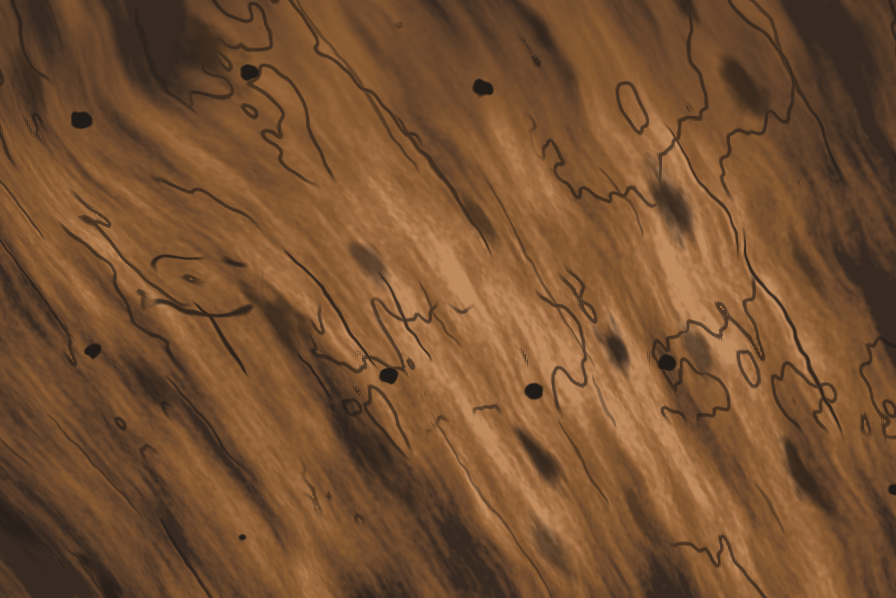
Reproduce this texture procedurally as a WebGL 2 fragment shader.

```glsl
#version 300 es
precision highp float;
// Weathered brown timber: slanted grain, dark stains, cracks, worm tracks and holes.

uniform vec2 u_resolution;
out vec4 fragColor;

const vec3 WOOD[6] = vec3[6](
    vec3(0.22, 0.165, 0.13), vec3(0.35, 0.24, 0.16), vec3(0.45, 0.30, 0.18),
    vec3(0.53, 0.35, 0.19), vec3(0.62, 0.42, 0.25), vec3(0.75, 0.54, 0.36));
const vec3 INK = vec3(0.13, 0.105, 0.09);
const float BASE_TONE = 0.63;
const float BAND_GAIN = 1.25;
const float STREAK_GAIN = 0.75;
const float FIBRE_GAIN = 0.30;
const float FLECK_GAIN = 0.16;
const float FLAME_DEPTH = 0.30;
const vec2 STAIN_CELL = vec2(0.19, 0.27);
const vec2 CRACK_CELL = vec2(0.085, 0.38);
const float CRACK_WIDTH = 0.0035;
const float HOLE_CELL = 0.24;
const vec2 KNOT = vec2(0.20, 0.80);
const vec2 RING = vec2(0.345, 0.525);

vec2 hash2(vec2 p) {
    vec3 q = fract(p.xyx * vec3(0.1031, 0.1030, 0.0973));
    q += dot(q, q.yzx + 33.33);
    return fract((q.xx + q.yz) * q.zy);
}

float noise(vec2 p) {
    vec2 i = floor(p), f = fract(p);
    f = f * f * (3.0 - 2.0 * f);
    float low = mix(hash2(i).x, hash2(i + vec2(1, 0)).x, f.x);
    float high = mix(hash2(i + vec2(0, 1)).x, hash2(i + vec2(1, 1)).x, f.x);
    return mix(low, high, f.y);
}

float fbm(vec2 p) {
    float sum = 0.0, amp = 0.53;
    for (int i = 0; i < 4; i++) {
        sum += amp * noise(p);
        p = mat2(1.9, 0.25, -0.25, 1.9) * p + 17.3;
        amp *= 0.5;
    }
    return sum;
}

// Ragged, soft blots stretched along the grain
float stains(vec2 g) {
    float mask = 0.0, rag = fbm(g * vec2(55.0, 18.0)) - 0.5;
    vec2 home = floor(g / STAIN_CELL);
    for (int k = 0; k < 9; k++) {
        vec2 id = home + vec2(k % 3 - 1, k / 3 - 1);
        vec2 h = hash2(id + 71.0), size = hash2(id + 133.0);
        vec2 d = g - (id + 0.2 + 0.6 * h) * STAIN_CELL;
        float q = length(d / mix(vec2(0.014, 0.03), vec2(0.032, 0.085), size)) + 1.5 * rag;
        mask = max(mask, (1.0 - smoothstep(0.25, 1.25, q)) * step(0.35, size.y) * (0.5 + 0.5 * h.x));
    }
    return mask;
}

// Thin tapering splits that wander along the grain
float cracks(vec2 g, float px) {
    float mask = 0.0;
    float wander = 0.016 * (noise(g * vec2(9.0, 11.0)) - 0.5) + 0.005 * (noise(g * 55.0) - 0.5);
    vec2 home = floor(g / CRACK_CELL);
    for (int k = 0; k < 9; k++) {
        vec2 id = home + vec2(k % 3 - 1, k / 3 - 1);
        vec2 h = hash2(id + 211.0), kind = hash2(id + 307.0);
        vec2 d = g - (id + 0.15 + 0.7 * h) * CRACK_CELL;
        float reach = CRACK_CELL.y * mix(0.1, 0.55, kind.x);
        float taper = 1.0 - d.y * d.y / (reach * reach);
        float width = CRACK_WIDTH * mix(0.5, 1.2, h.y) * max(taper, 0.0) + px;
        float line = 1.0 - smoothstep(0.2 * width, width, abs(d.x + wander));
        mask = max(mask, line * smoothstep(0.0, 0.4, taper) * step(0.48, kind.y) * mix(0.4, 0.95, h.x));
    }
    return mask;
}

float holes(vec2 p, float px) {
    vec2 id = floor(p / HOLE_CELL), h = hash2(id + 401.0), kind = hash2(id + 503.0);
    float radius = mix(0.005, 0.014, kind.x);
    float d = length((p - (id + 0.2 + 0.6 * h) * HOLE_CELL) * vec2(0.85, 1.0));
    d += 0.006 * (noise(p * 90.0) - 0.5);
    return (1.0 - smoothstep(radius - px, radius + 2.0 * px, d)) * step(0.68, kind.y);
}

// Wandering contour lines plus one broken, flattened loop
float tracks(vec2 p, vec2 g, float px) {
    float field = fbm(g * vec2(13.0, 5.0) + 40.0);
    float slope = length(vec2(dFdx(field), dFdy(field))) / px + 0.3;
    float line = 1.0 - smoothstep(0.001, 0.003 + px, abs(field - 0.5) / slope);
    line *= smoothstep(0.50, 0.62, noise(p * 5.0 + 8.0) + 0.14 * smoothstep(0.9, 1.2, p.x));
    vec2 d = p - RING + 0.03 * (vec2(noise(p * 22.0), noise(p * 22.0 + 50.0)) - 0.5);
    vec2 box = abs(d) - vec2(0.075, 0.022);
    float loop = abs(length(max(box, 0.0)) + min(max(box.x, box.y), 0.0) - 0.022);
    loop = 1.0 - smoothstep(0.001, 0.004 + px, loop);
    return max(0.8 * line, loop * smoothstep(0.2, 0.5, noise(p * 28.0 + 3.0)));
}

void main() {
    vec2 p = gl_FragCoord.xy / u_resolution.y;
    float px = 1.0 / u_resolution.y;

    // Grain frame: x runs across the fibres, y along them
    vec2 k = p - KNOT;
    vec2 g = vec2(0.88 * p.x + p.y * mix(0.62, 0.36, p.x / 1.5), 0.88 * p.y - 0.45 * p.x);
    g.x += 0.07 * (fbm(p * 2.5) - 0.5) + 0.012 * (noise(p * 9.0) - 0.5) + 0.10 * exp(-25.0 * dot(k, k));
    float focus = mix(0.35, 1.0, smoothstep(0.95, 0.6, p.y) * smoothstep(-0.1, 0.5, p.x + p.y));

    // Tone from coarse bands down to fine fibres
    float tone = BASE_TONE + BAND_GAIN * (fbm(g * vec2(6.0, 1.5) + 5.0) - 0.5);
    tone += STREAK_GAIN * (fbm(g * vec2(26.0, 3.5)) - 0.5);
    tone += FIBRE_GAIN * focus * (noise(g * vec2(125.0, 16.0)) - 0.5);
    tone += FLECK_GAIN * focus * (noise(g * vec2(230.0, 110.0)) - 0.5);
    tone -= FLAME_DEPTH * smoothstep(0.54, 0.70, fbm(g * vec2(11.0, 2.0) + 90.0));

    // Uneven light: pale lower middle, dim centre and corners
    vec2 pale = p - vec2(0.50, 0.22), dim = p - vec2(0.78, 0.62);
    tone += 0.20 * exp(-7.0 * dot(pale, pale)) - 0.14 * exp(-14.0 * dot(dim, dim));
    tone -= 0.30 * smoothstep(0.55, 1.0, length((p - vec2(0.75, 0.5)) / vec2(0.95, 0.75)));

    // Damage, with a lit lip beside each split
    float split = cracks(g, px);
    tone += 0.14 * focus * cracks(g + vec2(0.005, 0.0), px);
    float t = 5.0 * clamp(tone, 0.0, 1.0);
    int i = int(min(t, 4.0));
    vec3 color = mix(WOOD[i], WOOD[i + 1], t - float(i));
    float mark = max(0.85 * stains(g), max(split * mix(0.5, 0.9, focus), 0.8 * tracks(p, g, px)));
    color = mix(color, INK, max(mark, holes(p, px)));
    fragColor = vec4(color, 1.0);
}
```
